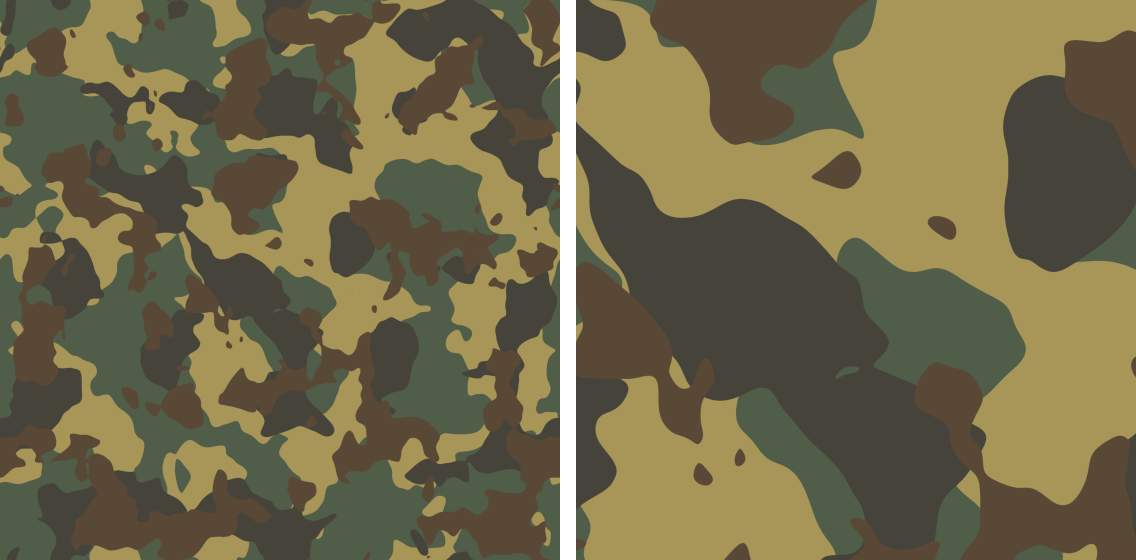
Left, the full canvas; right, a detail of the centre.
Write a Shadertoy shader that draws this pattern.

```glsl
const vec3 GREEN = vec3(0.31, 0.363, 0.287);
const vec3 SAND  = vec3(0.66, 0.59, 0.35);
const vec3 DARK  = vec3(0.273, 0.267, 0.228);
const vec3 BROWN = vec3(0.35, 0.282, 0.207);

const float NOISE_DEVIATION = 0.216; // of one octave of gradient noise

// Whole-number wrap; the half keeps rounding errors off the boundary
vec2 wrapCell(vec2 cell, float period) {
    return floor(mod(cell + 0.5, period));
}

// Unit gradient at a lattice point, with integer bit mixing
vec2 latticeGradient(vec2 cell, int seed) {
    uint h = uint(int(cell.x) + 61 * int(cell.y) + 4099 * seed);
    h *= 0x9E3779B9u;
    h ^= h >> 16;
    h *= 0x85EBCA6Bu;
    h ^= h >> 13;
    h *= 0xC2B2AE35u;
    h ^= h >> 16;
    float angle = 6.28319 * float(h & 0xFFFFu) / 65536.0;
    return vec2(cos(angle), sin(angle));
}

float cornerWeight(vec2 cell, vec2 corner, vec2 local, float period, int seed) {
    return dot(latticeGradient(wrapCell(cell + corner, period), seed), local - corner);
}

// Gradient noise that wraps after a whole number of cells
float tiledNoise(vec2 uv, float period, int seed) {
    vec2 p = uv * period;
    vec2 cell = floor(p);
    vec2 f = p - cell;
    vec2 fade = f * f * f * (f * (f * 6.0 - 15.0) + 10.0);
    float a = cornerWeight(cell, vec2(0, 0), f, period, seed);
    float b = cornerWeight(cell, vec2(1, 0), f, period, seed);
    float c = cornerWeight(cell, vec2(0, 1), f, period, seed);
    float d = cornerWeight(cell, vec2(1, 1), f, period, seed);
    return mix(mix(a, b, fade.x), mix(c, d, fade.x), fade.y);
}

// Three octaves, scaled to unit deviation
float blotchField(vec2 uv, float period, float roughness, int seed) {
    float sum = 0.0, energy = 0.0, amplitude = 1.0;
    for (int i = 0; i < 3; i++) {
        vec2 shift = vec2(0.137, 0.291) * float(i);
        sum += amplitude * tiledNoise(uv + shift, period, seed * 8 + i);
        energy += amplitude * amplitude;
        amplitude *= roughness;
        period *= 2.0;
    }
    return sum / (NOISE_DEVIATION * sqrt(energy));
}

// Bends the plane so that outlines meander
vec2 warp(vec2 uv, float period, float amount, int seed) {
    return uv + amount * vec2(tiledNoise(uv, period, seed * 8 + 4),
                              tiledNoise(uv, period, seed * 8 + 5));
}

// Coverage of the area above a level, with a smooth edge
float blotches(vec2 uv, float period, float roughness, float level, int seed) {
    vec2 bent = warp(uv, period + 4.0, 0.03, seed);
    float field = blotchField(bent, period, roughness, seed) - level;
    float slope = length(vec2(dFdx(field), dFdy(field)));
    float edge = max(0.75 * slope, 0.0001);
    return smoothstep(-edge, edge, field);
}

void mainImage(out vec4 fragColor, in vec2 fragCoord) {
    vec2 uv = fragCoord / iResolution.xy;

    // Ground first, then the dark and brown layers printed over it
    vec3 color = GREEN;
    color = mix(color, SAND,  blotches(uv, 6.0, 0.56, 0.10, 1));
    color = mix(color, DARK,  blotches(uv, 7.0, 0.46, 0.60, 2));
    color = mix(color, BROWN, blotches(uv, 8.0, 0.58, 0.72, 3));

    fragColor = vec4(color, 1.0);
}
```
